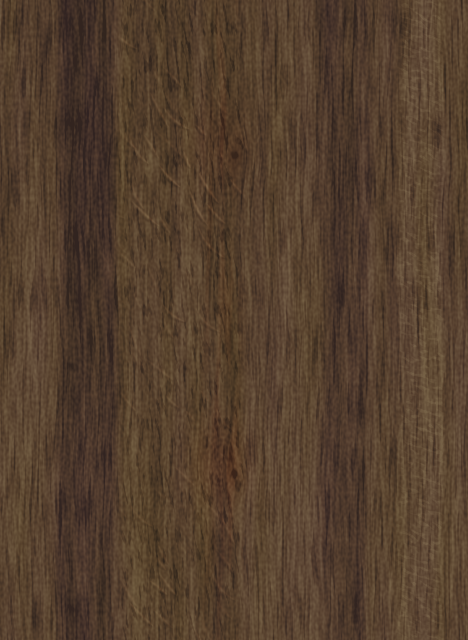
A WebGL 2 fragment shader for this texture:

```glsl
#version 300 es
precision highp float;
// Dark oak veneer: upright boards with fine pores, curved ray flecks and knots.

uniform vec2 u_resolution;
out vec4 fragColor;

// Lengths are fractions of the canvas height.
const vec3 DARK_WOOD = vec3(0.195, 0.145, 0.118);
const vec3 MID_WOOD = vec3(0.337, 0.249, 0.177);
const vec3 LIGHT_WOOD = vec3(0.460, 0.378, 0.275);
const vec3 RED_TINT = vec3(0.034, -0.006, -0.010);
const vec3 OLIVE_TINT = vec3(0.002, 0.008, -0.018);
const float BASE_TONE = 0.545;
const float GRAIN_CONTRAST = 1.15;
const float PORE_DEPTH = 0.24;
const float FLECK_LIGHT = 0.27;
const vec2 FLECK_CELL = vec2(0.036, 0.046);
const vec2 KNOT_POS = vec2(0.367, 0.260);
const float KNOT_PERIOD = 0.498;
const vec2 SCAR_POS = vec2(0.112, 0.427);
const float SCAR_PERIOD = 0.378;

uint hashBits(ivec2 cell) {
    uint h = uint(cell.x) * 1664525u + uint(cell.y) * 22695477u + 101390u;
    h = (h ^ (h >> 16)) * 2146121u;
    h = (h ^ (h >> 15)) * 2221713u;
    return h ^ (h >> 16);
}

float hash(ivec2 cell, int salt) {
    return float(hashBits(cell + ivec2(salt * 577, salt * 131)) >> 8) / 16777216.0;
}

float cornerSlope(ivec2 cell, vec2 offset) {
    float angle = 6.2832 * hash(cell, 0);
    return dot(vec2(cos(angle), sin(angle)), offset);
}

// Gradient noise, roughly -0.7 to 0.7
float noise(vec2 p) {
    vec2 f = fract(p);
    ivec2 i = ivec2(floor(p));
    vec2 w = f * f * f * (f * (f * 6.0 - 15.0) + 10.0);
    float low = mix(cornerSlope(i, f), cornerSlope(i + ivec2(1, 0), f - vec2(1, 0)), w.x);
    float high = mix(cornerSlope(i + ivec2(0, 1), f - vec2(0, 1)),
                     cornerSlope(i + ivec2(1, 1), f - vec2(1, 1)), w.x);
    return mix(low, high, w.y);
}

float band(float x, float left, float right, float soft) {
    return smoothstep(left - soft, left + soft, x) * (1.0 - smoothstep(right - soft, right + soft, x));
}

vec2 repeatY(vec2 p, vec2 origin, float period) {
    vec2 q = p - origin;
    return vec2(q.x, mod(q.y + 0.5 * period, period) - 0.5 * period);
}

// Tapered arcs falling to the right; a shadow lies along one side
float rayFlecks(vec2 p) {
    ivec2 home = ivec2(floor(p / FLECK_CELL));
    float sum = 0.0;
    for (int j = -1; j <= 1; j++)
    for (int i = -1; i <= 1; i++) {
        ivec2 cell = home + ivec2(i, j);
        vec2 jitter = vec2(hash(cell, 1), hash(cell, 2));
        vec2 q = p - (vec2(cell) + jitter) * FLECK_CELL;
        float angle = mix(0.65, 1.2, hash(cell, 3));
        vec2 along = vec2(cos(angle), -sin(angle));
        float s = dot(q, along);
        float reach = mix(0.010, 0.032, hash(cell, 4));
        float d = dot(q, vec2(-along.y, along.x)) - 10.0 * (hash(cell, 5) - 0.25) * s * s;
        float taper = max(1.0 - s * s / (reach * reach), 0.0);
        float width = 0.0009 + 0.0013 * taper;
        float ridge = exp(-d * d / (width * width));
        float shade = exp(-pow((d + 2.2 * width) / width, 2.0));
        sum += (ridge - 0.5 * shade) * sqrt(taper) * smoothstep(0.15, 0.75, hash(cell, 6));
    }
    return sum;
}

void main() {
    vec2 p = gl_FragCoord.xy / u_resolution.y;
    vec2 knot = repeatY(p, KNOT_POS, KNOT_PERIOD);
    vec2 scar = repeatY(p, SCAR_POS, SCAR_PERIOD);
    float knotPower = p.y < KNOT_POS.y + 0.5 * KNOT_PERIOD ? 1.0 : 0.6;

    // Grain bends gently, more so around the knots
    vec2 g = p;
    g.x += 0.007 * noise(p * vec2(7.0, 3.5)) + 0.002 * noise(p * vec2(25.0, 14.0));
    g.x -= 0.012 * sign(knot.x) * exp(-abs(knot.x) * 40.0 - knot.y * knot.y * 500.0)
         * smoothstep(0.0, 0.012, abs(knot.x));

    // Boards
    float darkBoard = band(g.x, 0.092, 0.180, 0.010);
    float fleckBoard = band(g.x, 0.187, 0.378, 0.010);
    float redStrip = band(g.x, 0.322, 0.374, 0.016);
    float shadeBoard = band(g.x, 0.502, 0.572, 0.012);
    float paleBoard = band(g.x, 0.622, 0.692, 0.008);
    float tone = BASE_TONE - 0.23 * darkBoard - 0.10 * redStrip - 0.15 * shadeBoard
               + 0.06 * band(g.x, 0.381, 0.495, 0.004) + 0.13 * paleBoard - 0.06 * (p.y - 0.5);
    tone += 0.16 * noise(g * vec2(11.0, 1.6)) + 0.13 * noise(g * vec2(30.0, 2.2) + 7.0);

    // Grain and pores; pores lean and shorten on the flecked board
    float grain = 0.12 * noise(g * vec2(65.0, 2.6) + 13.0) + 0.20 * noise(g * vec2(140.0, 6.0) + 29.0)
                + 0.30 * noise(g * vec2(235.0, 18.0) + 41.0) + 0.22 * noise(p * vec2(245.0, 150.0) + 53.0);
    vec2 leaning = vec2(g.x + 0.10 * p.y, p.y);
    float pores = mix(noise(g * vec2(200.0, 12.0) + 61.0), noise(leaning * vec2(200.0, 34.0) + 67.0), fleckBoard);
    tone += GRAIN_CONTRAST * grain - PORE_DEPTH * smoothstep(0.12, 0.32, pores);

    // Flecks and the pale board's cross ripple
    float flecks = rayFlecks(p) * fleckBoard * (0.75 + 0.8 * noise(p * vec2(9.0, 5.0) + 3.0));
    float ripple = smoothstep(0.05, 0.35, noise((p + vec2(0.0, 0.3 * g.x)) * vec2(75.0, 170.0) + 71.0));
    tone += FLECK_LIGHT * flecks + 0.15 * paleBoard * ripple;

    // Knots with rings and a red halo, small scars on the dark board
    vec2 halo = knot + vec2(0.022, -0.012);
    float glow = knotPower * exp(-dot(halo * vec2(22.0, 15.0), halo * vec2(22.0, 15.0)));
    float ringRadius = length(halo * vec2(1.0, 0.65)) + 0.006 * noise(p * 30.0);
    float core = knotPower * (1.0 - smoothstep(0.002, 0.007, length(knot * vec2(1.0, 0.65))));
    scar.y += 0.5 * scar.x;
    float scarCore = exp(-dot(scar * vec2(130.0, 190.0), scar * vec2(130.0, 190.0)));
    float scarTail = exp(-dot(scar * vec2(70.0, 22.0), scar * vec2(70.0, 22.0)));
    tone += glow * (0.07 * sin(ringRadius * 950.0) - 0.09) - 0.6 * core - 0.28 * scarCore - 0.10 * scarTail;

    // Colour
    tone = clamp(tone, 0.0, 1.0);
    vec3 colour = tone < 0.5 ? mix(DARK_WOOD, MID_WOOD, tone * 2.0) : mix(MID_WOOD, LIGHT_WOOD, tone * 2.0 - 1.0);
    float redVein = redStrip * smoothstep(-0.1, 0.4, noise(g * vec2(90.0, 5.0) + 83.0));
    float olive = noise(g * vec2(34.0, 3.0) + 97.0) + 0.35 * fleckBoard - 0.4 * (darkBoard + shadeBoard);
    colour += RED_TINT * (0.8 * glow + 0.5 * redVein + 0.4 * max(flecks, 0.0)) + OLIVE_TINT * olive;
    fragColor = vec4(colour, 1.0);
}
```
